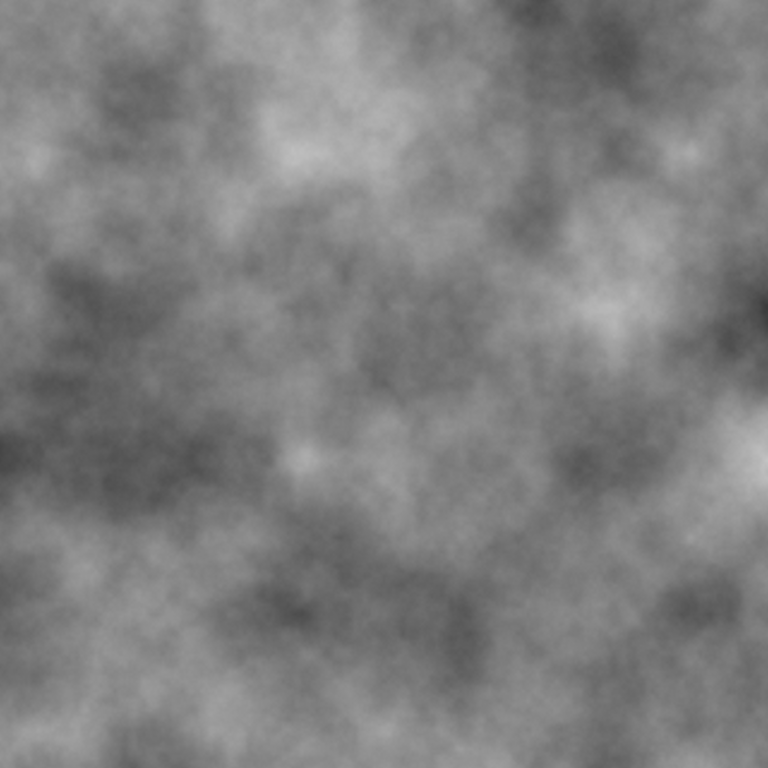
Write a three.js fragment shader that draws this texture.

```glsl
// Soft grey cloud field: fractal value noise, summed over octaves that
// each double the frequency and lose some strength, then centred on
// mid grey and scaled to a gentle contrast.

varying vec2 vUv;

const float BASE_CELLS = 5.0;    // lattice cells across at the coarsest octave
const int   OCTAVES    = 7;
const float LACUNARITY = 2.0;    // frequency step per octave
const float GAIN       = 0.575;  // strength step per octave
const float MID_GREY   = 0.497;
const float CONTRAST   = 0.72;
const vec2  SEED       = vec2(17.0, 43.0);
const vec2  OCTAVE_SHIFT = vec2(31.0, 57.0);

// Sine-free hash of a lattice point, 0 to 1
float hash(vec2 p) {
  vec3 q = fract(vec3(p.xyx) * 0.1031);
  q += dot(q, q.yzx + 33.33);
  return fract((q.x + q.y) * q.z);
}

// Smoothly interpolated lattice values
float valueNoise(vec2 p) {
  vec2 cell = floor(p);
  vec2 f = fract(p);
  vec2 blend = f * f * (3.0 - 2.0 * f);
  float low  = mix(hash(cell), hash(cell + vec2(1.0, 0.0)), blend.x);
  float high = mix(hash(cell + vec2(0.0, 1.0)), hash(cell + vec2(1.0, 1.0)), blend.x);
  return mix(low, high, blend.y);
}

// Normalised octave sum, 0 to 1 with mean one half
float cloudNoise(vec2 p) {
  float sum = 0.0;
  float total = 0.0;
  float strength = 1.0;
  for (int i = 0; i < OCTAVES; i++) {
    sum += strength * valueNoise(p + SEED + float(i) * OCTAVE_SHIFT);
    total += strength;
    strength *= GAIN;
    p *= LACUNARITY;
  }
  return sum / total;
}

void main() {
  float cloud = cloudNoise(vUv * BASE_CELLS);
  float grey = MID_GREY + CONTRAST * (cloud - 0.5);
  gl_FragColor = vec4(vec3(grey), 1.0);
}
```
